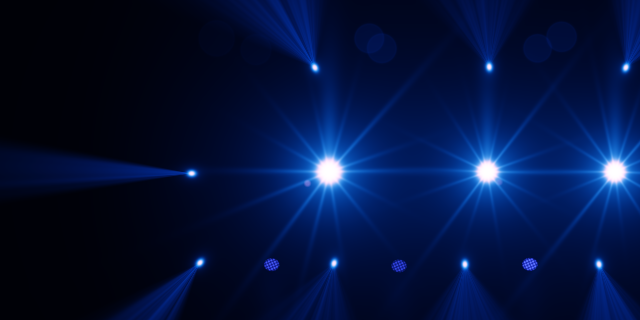
Give the GLSL for this background, as a Shadertoy shader.

```glsl
// Blue stage lights in the dark: three starburst spots with lens rays, a ring of
// small lamps throwing hazy cones, LED discs and faint lens ghosts. Light is summed
// as energy per part, then turned into colour by a film-like exposure curve.

const float TAU = 6.28319;
const vec3 BEAM_BLUE = vec3(0.01, 0.22, 1.0);
const vec3 LED_BLUE = vec3(0.25, 0.3, 1.9);
const vec3 GHOST_VIOLET = vec3(0.5, 0.25, 0.6);

// Lamps: position, beam direction and half spread in degrees
const vec4 LAMPS[8] = vec4[8](
    vec4(0.984, 0.789, 118.0, 43.0), vec4(1.529, 0.791, 95.0, 46.0),
    vec4(1.956, 0.789, 66.0, 42.0), vec4(0.599, 0.458, 179.0, 11.0),
    vec4(0.625, 0.179, 228.0, 25.0), vec4(1.044, 0.177, 253.0, 44.0),
    vec4(1.453, 0.174, 273.0, 46.0), vec4(1.872, 0.174, 282.0, 38.0));
const float BEAM_POWER[8] = float[8](0.8, 0.42, 0.7, 0.95, 0.75, 0.38, 0.55, 0.75);

// Starbursts, LED discs and lens ghosts: position, size or radius
const vec3 STARS[3] = vec3[3](
    vec3(1.029, 0.463, 1.0), vec3(1.523, 0.463, 0.82), vec3(1.922, 0.463, 0.84));
const vec3 LEDS[3] = vec3[3](
    vec3(0.849, 0.173, 0.9), vec3(1.247, 0.169, 0.65), vec3(1.656, 0.174, 1.4));
const vec3 GHOSTS[6] = vec3[6](
    vec3(1.154, 0.880, 0.046), vec3(1.193, 0.849, 0.046), vec3(1.755, 0.885, 0.047),
    vec3(1.680, 0.849, 0.044), vec3(0.677, 0.880, 0.056), vec3(0.800, 0.845, 0.048));

float hash(float n) { return fract(sin(n * 127.1 + 3.7) * 43758.5); }

// One-dimensional gradient noise, about -0.5 to 0.5
float gradientNoise(float x) {
    float i = floor(x), f = x - i;
    float a = (hash(i) * 2.0 - 1.0) * f;
    float b = (hash(i + 1.0) * 2.0 - 1.0) * (f - 1.0);
    return mix(a, b, f * f * (3.0 - 2.0 * f));
}

float gauss(float x, float width) { x /= width; return exp(-x * x); }

// Coordinates along and across a direction
vec2 alongAcross(vec2 q, float angle) {
    vec2 dir = vec2(cos(angle), sin(angle));
    return vec2(dot(q, dir), dir.x * q.y - dir.y * q.x);
}

float disc(vec2 q, float radius, float blur) {
    return 1.0 - smoothstep(radius - blur, radius + blur, length(q));
}

// Streaked cone of haze
float beam(vec2 q, float angle, float spread, float reach, float seed) {
    vec2 local = alongAcross(q, angle);
    float d = length(q);
    float a = atan(local.y, local.x + 1e-5);
    float cone = 1.0 - smoothstep(0.35 * spread, spread, abs(a));
    float streaks = 0.8 + 0.9 * gradientNoise(a * 8.0 + seed) + 0.4 * gradientNoise(a * 23.0 + seed);
    return cone * max(streaks, 0.0) * exp(-d / reach) * smoothstep(0.0, 0.015, d);
}

// Tapering ray from the origin
float ray(vec2 q, float angle, float reach) {
    vec2 local = alongAcross(q, angle);
    float across = gauss(local.y, 0.0035 + 0.022 * max(local.x, 0.0));
    return across * exp(-max(local.x, 0.0) / reach) * smoothstep(-0.005, 0.01, local.x);
}

// Hot core, halo, fourteen rays, an upright shaft and a level flare
float starburst(vec2 q, float size, float seed) {
    vec2 s = q / size;
    float d = length(s);
    float e = 9.0 * gauss(d, 0.031) + 2.3 * exp(-d / 0.065) + 0.3 * exp(-d / 0.24);
    for (int k = 0; k < 14; k++) {
        float angle = (float(k) + 0.35 * (hash(float(k) + seed) - 0.5)) * TAU / 14.0 - 0.04;
        float c = cos(angle - 0.84);
        float reach = 0.065 + 0.05 * hash(float(k) * 2.3 + seed) + 0.08 * pow(c * c, 12.0);
        e += 1.1 * ray(s, angle, reach);
    }
    float up = max(s.y, 0.0);
    e += 0.85 * gauss(s.x, 0.012 + 0.07 * up) * exp(-up / 0.17) * smoothstep(0.0, 0.04, s.y);
    return e + 0.16 * gauss(q.y, 0.012) * exp(-abs(q.x) / 0.2);
}

// Elliptic panel of small dots
float ledPanel(vec2 q, float pixel) {
    vec2 cell = fract(alongAcross(q, 0.4) / 0.0085) - 0.5;
    float dots = disc(cell, 0.33, 0.12 + 0.4 * pixel / 0.0085);
    return disc(q * vec2(1.0, 1.2), 0.022, 0.003 + 0.5 * pixel) * (0.35 + 1.1 * dots);
}

// Blue at low energy, then cyan, then white
vec3 lightDensity(float e) {
    return vec3(0.02 * pow(e, 3.2), 0.3 * pow(e, 1.25), e);
}

void mainImage(out vec4 fragColor, in vec2 fragCoord) {
    vec2 p = fragCoord / iResolution.y;
    float pixel = 1.0 / iResolution.y;

    // Ambient haze, darker to the left
    float energy = 0.025 + smoothstep(0.2, 1.1, p.x) * (0.045 + 0.10 * gauss(p.y - 0.46, 0.3));
    float haze = 0.0;
    vec3 density = vec3(0.0);

    for (int i = 0; i < 3; i++) {
        energy += starburst(p - STARS[i].xy, STARS[i].z, float(i) * 17.0);
        vec2 q = p - LEDS[i].xy;
        density += LED_BLUE * LEDS[i].z * ledPanel(q, pixel);
        haze += 0.09 * gauss(q.x, 0.045) * smoothstep(0.02, -0.12, -abs(q.y)) * step(q.y, 0.0) * exp(q.y / 0.15);
    }

    // Lamps with their cones
    for (int i = 0; i < 8; i++) {
        vec4 lamp = LAMPS[i];
        vec2 q = p - lamp.xy;
        float angle = radians(lamp.z);
        haze += BEAM_POWER[i] * beam(q, angle, radians(lamp.w), 0.36, float(i) * 5.3);
        float d = length(alongAcross(q, angle) * vec2(0.8, 1.1));
        energy += 4.5 * gauss(d, 0.0095) + 0.9 * exp(-d / 0.013);
    }

    // Lens ghosts: flat discs with a thin rim, and two violet specks
    for (int i = 0; i < 6; i++) {
        vec2 q = p - GHOSTS[i].xy;
        float rim = gauss(length(q) - GHOSTS[i].z, 0.004);
        haze += (i < 4 ? 0.10 : 0.03) * (disc(q, GHOSTS[i].z, 0.003) + 0.35 * rim);
    }
    density += GHOST_VIOLET * disc(p - vec2(0.961, 0.427), 0.009, 0.005);
    density += 0.6 * GHOST_VIOLET * disc(p - vec2(1.560, 0.431), 0.009, 0.005);

    density += lightDensity(energy) + BEAM_BLUE * haze;
    fragColor = vec4(1.0 - exp(-density), 1.0);
}
```
